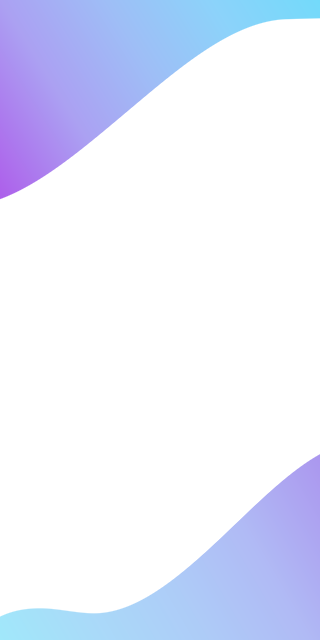
This background is drawn by a WebGL 1 fragment shader. Its source:

```glsl
precision highp float;
// White page with a violet-to-cyan wave in the top left and a paler one in the bottom right.

uniform vec2 u_resolution;

// Wave knots: x, height and slope, as fractions of the canvas
const vec3 TOP_A = vec3(0.0, 0.6888, 0.185);
const vec3 TOP_B = vec3(0.3906, 0.8229, 0.42);
const vec3 TOP_C = vec3(0.8984, 0.9701, 0.012);
const vec3 TOP_D = vec3(1.0, 0.9714, 0.012);

const vec3 LOW_A = vec3(0.0, 0.0365, 0.24);
const vec3 LOW_B = vec3(0.125, 0.0495, 0.0);
const vec3 LOW_C = vec3(0.2917, 0.0417, -0.005);
const vec3 LOW_D = vec3(0.638, 0.1354, 0.45);
const vec3 LOW_E = vec3(1.0, 0.2904, 0.28);

// Gradient axes, from the violet end to the cyan end
const vec2 TOP_VIOLET_END = vec2(0.0, 0.6888);
const vec2 TOP_CYAN_END = vec2(1.0, 1.0);
const vec2 LOW_VIOLET_END = vec2(1.0, 0.2904);
const vec2 LOW_CYAN_END = vec2(0.0, 0.0);

const vec3 PAPER = vec3(1.0);
const vec3 TOP_VIOLET = vec3(0.68, 0.37, 0.92);
const vec3 TOP_LILAC = vec3(0.67, 0.63, 0.95);
const vec3 TOP_BLUE = vec3(0.62, 0.745, 0.965);
const vec3 TOP_SKY = vec3(0.55, 0.825, 0.98);
const vec3 TOP_CYAN = vec3(0.45, 0.855, 0.98);

const vec3 LOW_VIOLET = vec3(0.67, 0.59, 0.935);
const vec3 LOW_LILAC = vec3(0.69, 0.73, 0.96);
const vec3 LOW_BLUE = vec3(0.68, 0.80, 0.97);
const vec3 LOW_SKY = vec3(0.665, 0.85, 0.975);
const vec3 LOW_CYAN = vec3(0.63, 0.91, 0.98);

const vec4 STOPS = vec4(0.28, 0.52, 0.75, 1.0);
const float EDGE_SOFTNESS = 1.2;

// Cubic Hermite span between two knots
float span(vec3 a, vec3 b, float x) {
  float width = b.x - a.x;
  float t = clamp((x - a.x) / width, 0.0, 1.0);
  float s = 1.0 - t;
  return s * s * ((1.0 + 2.0 * t) * a.y + t * width * a.z)
       + t * t * ((3.0 - 2.0 * t) * b.y - s * width * b.z);
}

float topWave(float x) {
  if (x < TOP_B.x) return span(TOP_A, TOP_B, x);
  if (x < TOP_C.x) return span(TOP_B, TOP_C, x);
  return span(TOP_C, TOP_D, x);
}

float lowWave(float x) {
  if (x < LOW_B.x) return span(LOW_A, LOW_B, x);
  if (x < LOW_C.x) return span(LOW_B, LOW_C, x);
  if (x < LOW_D.x) return span(LOW_C, LOW_D, x);
  return span(LOW_D, LOW_E, x);
}

// Position along a gradient axis, measured with the true canvas proportions
float along(vec2 p, vec2 from, vec2 to, vec2 proportions) {
  vec2 axis = (to - from) * proportions;
  return clamp(dot((p - from) * proportions, axis) / dot(axis, axis), 0.0, 1.0);
}

float ramp(float from, float to, float t) {
  return clamp((t - from) / (to - from), 0.0, 1.0);
}

vec3 fiveStops(vec3 a, vec3 b, vec3 c, vec3 d, vec3 e, float t) {
  vec3 color = mix(a, b, ramp(0.0, STOPS.x, t));
  color = mix(color, c, ramp(STOPS.x, STOPS.y, t));
  color = mix(color, d, ramp(STOPS.y, STOPS.z, t));
  return mix(color, e, ramp(STOPS.z, STOPS.w, t));
}

// Antialiased coverage from a signed height above the wave
float coverage(float height) {
  return clamp(height * u_resolution.y / EDGE_SOFTNESS + 0.5, 0.0, 1.0);
}

void main() {
  vec2 p = gl_FragCoord.xy / u_resolution;
  vec2 proportions = vec2(u_resolution.x / u_resolution.y, 1.0);

  float topT = along(p, TOP_VIOLET_END, TOP_CYAN_END, proportions);
  float lowT = along(p, LOW_VIOLET_END, LOW_CYAN_END, proportions);
  vec3 topColor = fiveStops(TOP_VIOLET, TOP_LILAC, TOP_BLUE, TOP_SKY, TOP_CYAN, topT);
  vec3 lowColor = fiveStops(LOW_VIOLET, LOW_LILAC, LOW_BLUE, LOW_SKY, LOW_CYAN, lowT);

  vec3 color = mix(PAPER, topColor, coverage(p.y - topWave(p.x)));
  color = mix(color, lowColor, coverage(lowWave(p.x) - p.y));
  gl_FragColor = vec4(color, 1.0);
}
```
